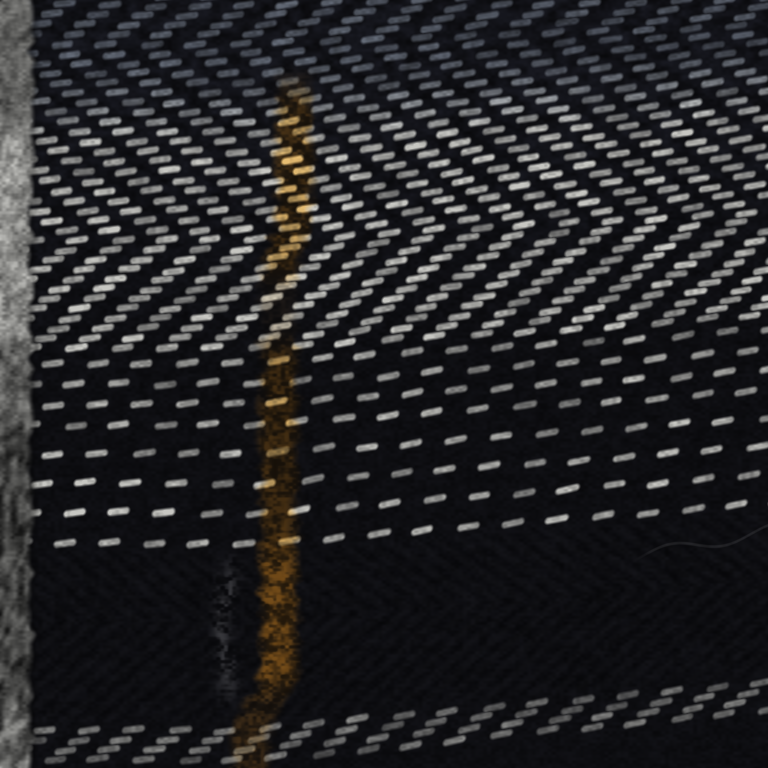
Write a Shadertoy shader that draws this texture.

```glsl
// Dark wool cloth: a pale herringbone band above loose rows of stitches, a black
// twill band and a pale twill edge, with a grey selvedge and one ochre warp stripe.
// Every stitch is a soft capsule, repeated along x and sheared from row to row.
#define PITCH 0.0583
#define ROW 0.01276
#define STITCH_LEN 0.0145
#define STITCH_HEIGHT 0.0043
#define SLANT 1.23
#define SOFT 0.0026
#define SELVEDGE 0.041
#define BLACK vec3(0.048, 0.049, 0.062)
#define WOOL vec3(0.78, 0.78, 0.76)
#define OCHRE vec3(0.46, 0.285, 0.06)

float hash(vec2 p) {
    vec3 q = fract(p.xyx * 0.1031);
    q += dot(q, q.yzx + 33.33);
    return fract((q.x + q.y) * q.z);
}

float noise(vec2 p) {
    vec2 i = floor(p), f = fract(p);
    f = f * f * (3.0 - 2.0 * f);
    return mix(mix(hash(i), hash(i + vec2(1, 0)), f.x),
               mix(hash(i + vec2(0, 1)), hash(i + vec2(1, 1)), f.x), f.y);
}

float window(float a, float b, float fade, float x) {
    return smoothstep(a - fade, a + fade, x) * (1.0 - smoothstep(b - fade, b + fade, x));
}

// One row of repeated stitches; origin is the centre of any stitch in the row
float stitchRow(vec2 p, vec2 origin, float seed) {
    float k = round((p.x - origin.x) / PITCH);
    float rnd = hash(vec2(k + 57.0, seed + 13.0));
    vec2 d = p - origin - vec2(k * PITCH, 0.0);
    d += (vec2(rnd, hash(vec2(seed, k + 91.0))) - 0.5) * vec2(0.005, 0.0025);
    d.y += 0.12 * d.x;
    float reach = max(abs(d.x) - STITCH_LEN + STITCH_HEIGHT, 0.0);
    float edge = length(vec2(reach, d.y)) - STITCH_HEIGHT;
    float soft = max(SOFT, 0.7 / iResolution.y);
    return (1.0 - smoothstep(-soft, soft, edge)) * (0.68 + 0.4 * rnd);
}

// Herringbone turning at two heights, and the separate twill at the lower edge
float twill(vec2 p) {
    float sum = 0.0, here = floor(p.y / ROW);
    for (float i = -1.0; i <= 1.0; i++) {
        float row = here + i, y = (row + 0.5) * ROW;
        float fold = abs(y - 0.3125);
        float x = 0.2747 - SLANT * min(fold, 0.508 - fold);
        float level = mix(0.43, 0.97, smoothstep(0.10, 0.19, y)) * step(y, 0.455);
        if (y > 0.944 && y < 1.0) {
            x = 0.0885 - SLANT * (y - 0.974);
            level = 0.57;
        }
        sum = max(sum, level * stitchRow(p, vec2(x, y), row));
    }
    return sum;
}

// Eight spaced rows: four close and alternating, four wider and drifting left
float runningRows(vec2 p) {
    float sum = 0.0;
    for (float i = 0.0; i < 8.0; i++) {
        float j = i - 4.0;
        vec2 origin = i < 4.0 ? vec2(0.0703 - 0.031 * mod(i, 2.0), 0.4727 + 0.0268 * i)
                              : vec2(0.069 - 0.0143 * j, 0.591 + 0.0387 * j);
        sum = max(sum, stitchRow(p, origin, i + 140.0) * mix(0.82, 0.95, step(4.0, i)));
    }
    return sum;
}

void mainImage(out vec4 fragColor, in vec2 fragCoord) {
    vec2 uv = fragCoord / iResolution.xy;
    uv.y = 1.0 - uv.y;

    // Cloth lifts toward the right, more strongly lower down
    float lift = 0.077 * max(uv.x - 0.33, 0.0) * (0.45 + 0.85 * uv.y);
    vec2 p = uv + vec2(0.0, lift);
    p += 0.004 * (vec2(noise(uv * 17.0), noise(uv * 14.0 + 40.0)) - 0.5);
    float grain = noise(uv * vec2(190.0, 260.0));
    float coarse = noise(uv * vec2(75.0, 110.0) + 9.0);

    // Black ground with a faint folded twill
    float ridge = sin(6.2832 * (p.x + SLANT * abs(p.y - 0.81)) / (0.5 * PITCH));
    vec3 col = BLACK * (0.65 + 0.45 * grain + 0.35 * coarse);
    col += 0.008 * ridge * window(0.72, 0.94, 0.01, p.y);
    col += vec3(0.03, 0.033, 0.045) * coarse * (1.0 - smoothstep(0.1, 0.5, p.y));

    // Pale stitches, bluer toward the top
    float thread = max(twill(p), runningRows(p));
    thread *= (0.78 + 0.3 * grain) * (0.82 + 0.3 * noise(uv * 22.0));
    vec3 wool = mix(vec3(0.68, 0.73, 0.8), WOOL, smoothstep(0.07, 0.2, p.y));
    col = mix(col, wool, clamp(thread, 0.0, 1.0));

    // Ochre warp stripe
    float centre = 0.383 - 0.02 * smoothstep(0.28, 0.36, uv.y) - 0.035 * smoothstep(0.87, 0.96, uv.y);
    float across = abs(uv.x - centre + 0.012 * (coarse - 0.5));
    float ochre = (1.0 - smoothstep(0.012, 0.032, across)) * smoothstep(0.08, 0.15, uv.y);
    ochre *= 1.0 - 0.8 * window(0.36, 0.45, 0.025, uv.y) - 0.55 * smoothstep(0.87, 0.92, uv.y);
    float fleck = smoothstep(0.25, 0.8, 0.5 * coarse + 0.5 * grain);
    col = mix(col, col * vec3(1.08, 0.9, 0.58), ochre);
    col += OCHRE * ochre * (0.22 + 0.6 * fleck) * mix(0.5, 1.0, smoothstep(0.66, 0.76, uv.y)) * (1.0 - 0.6 * thread);

    // Loose grey fibres
    float wisp = exp(-pow((uv.x - 0.295 + 0.015 * (noise(uv * 30.0) - 0.5)) / 0.011, 2.0));
    col += 0.16 * wisp * fleck * window(0.74, 0.90, 0.03, uv.y);
    float strand = abs(uv.y - 0.725 + 0.2 * (uv.x - 0.83) + 0.008 * sin(uv.x * 45.0));
    col += 0.075 * (1.0 - smoothstep(0.0005, 0.003, strand)) * smoothstep(0.82, 0.86, uv.x);

    // Mottled selvedge, palest beside the herringbone
    float border = SELVEDGE + 0.009 * (noise(vec2(3.0, uv.y * 75.0)) - 0.5);
    float pale = 0.36 + 0.2 * window(0.17, 0.44, 0.04, uv.y) - 0.11 * window(0.56, 0.92, 0.05, uv.y);
    float loops = noise(vec2(uv.x * 110.0, uv.y * 75.0 + uv.x * 45.0));
    float contrast = mix(0.55, 1.2, smoothstep(0.42, 0.6, uv.y));
    vec3 selvedge = vec3(1.0, 1.0, 0.98) * pale * (1.0 + contrast * (loops - 0.5) + 0.35 * (grain - 0.5));
    col *= 1.0 - 0.35 * (1.0 - smoothstep(border, border + 0.012, uv.x));
    col = mix(selvedge, col, smoothstep(border - 0.006, border + 0.005, uv.x));

    fragColor = vec4(clamp(col, 0.0, 1.0), 1.0);
}
```
